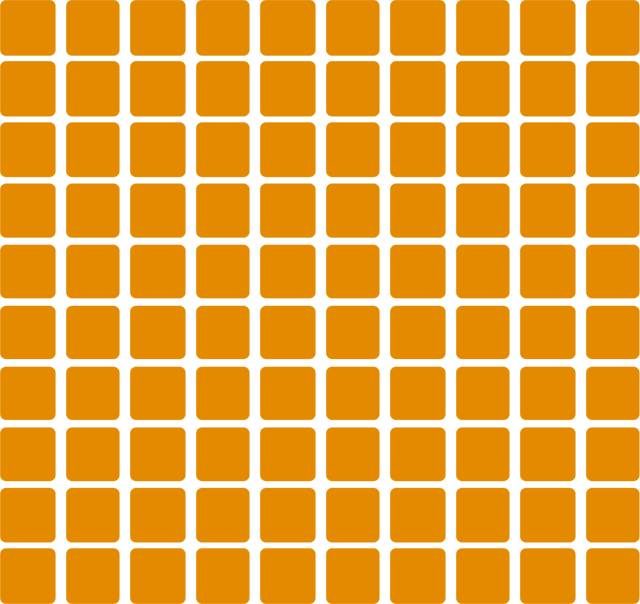
Reproduce this pattern procedurally as a Shadertoy shader.

```glsl
// Ten by ten grid of rounded orange tiles on white, with slightly uneven gaps.

// Lengths are fractions of the canvas width.
const float CANVAS_HEIGHT = 484.0 / 512.0;
const vec2 TILE_COUNT = vec2(10.0, 10.0);
const vec2 FIRST_CENTER = vec2(0.0435, 0.0436);
const vec2 PITCH = vec2(0.10156, 0.09534);
const vec2 TILE_SIZE = vec2(0.0867, 0.0872);
const float ODD_COLUMN_TRIM = 0.0032;
const float MIDDLE_ROW_TRIM = 0.0039;
const float ROW_SKEW = 1.4;
const float CORNER_RADIUS = 0.0095;
const float EDGE_PIXELS = 1.25;
const vec3 TILE_COLOR = vec3(0.890, 0.540, 0.0);
const vec3 GAP_COLOR = vec3(1.0);
const float PI = 3.14159;

float roundedBox(vec2 p, vec2 halfSize, float radius) {
    vec2 q = abs(p) - halfSize + radius;
    return length(max(q, 0.0)) + min(max(q.x, q.y), 0.0) - radius;
}

// Odd columns are narrower; rows get shorter toward the lower middle.
vec2 tileSize(vec2 cell) {
    float rowPhase = pow(cell.y / (TILE_COUNT.y - 1.0), ROW_SKEW);
    return TILE_SIZE - vec2(ODD_COLUMN_TRIM * mod(cell.x, 2.0),
                            MIDDLE_ROW_TRIM * sin(PI * rowPhase));
}

void mainImage(out vec4 fragColor, in vec2 fragCoord) {
    // Measure down from the top left corner.
    vec2 uv = fragCoord / iResolution.xy;
    vec2 p = vec2(uv.x, (1.0 - uv.y) * CANVAS_HEIGHT);

    // Nearest tile.
    vec2 cell = clamp(floor((p - FIRST_CENTER) / PITCH + 0.5),
                      vec2(0.0), TILE_COUNT - 1.0);
    vec2 local = p - FIRST_CENTER - cell * PITCH;

    // Soft edged fill.
    float dist = roundedBox(local, 0.5 * tileSize(cell), CORNER_RADIUS);
    float coverage = clamp(0.5 - dist * iResolution.x / EDGE_PIXELS, 0.0, 1.0);
    fragColor = vec4(mix(GAP_COLOR, TILE_COLOR, coverage), 1.0);
}
```
